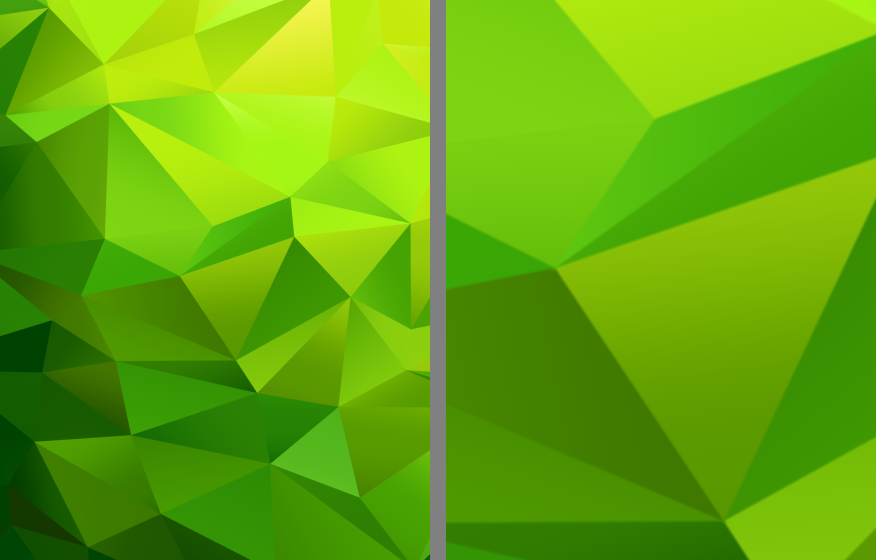
Left: the whole. Right: its middle third, enlarged.
Give the GLSL for this background, as a WebGL 1 fragment shader.

```glsl
precision highp float;
// Low-poly backdrop of green facets, from deep green below to lime and yellow above.
// A skewed lattice of jittered vertices is split into triangles; each gets
// its own tone and soft linear gradient, blended by antialiased coverage.

uniform vec2 u_resolution;

vec2 hash2(vec2 p) {
    vec3 q = fract(p.xyx * vec3(0.1031, 0.1030, 0.0973));
    q += dot(q, q.yzx + 33.33);
    return fract((q.xx + q.yz) * q.zy);
}

float cross2(vec2 a, vec2 b) {
    return a.x * b.y - a.y * b.x;
}

// Lattice corner in canvas-height units, jittered inside its own cell.
vec2 vertex(vec2 id) {
    vec2 jitter = (hash2(id + 17.0) - 0.5) * 0.9;
    return mat2(0.165, 0.04, -0.045, 0.13) * (id + jitter);
}

float area(vec2 a, vec2 b, vec2 c) {
    return cross2(b - a, c - a);
}

float edgeDistance(vec2 p, vec2 a, vec2 b) {
    return cross2(normalize(b - a), p - a);
}

// Large-scale light: bright at the upper right, dark at the left and bottom.
float lightAt(vec2 p) {
    float x = p.x / 0.77;
    vec2 toGlow = p - vec2(0.61, 0.87);
    float glow = 0.22 * exp(-14.0 * dot(toGlow, toGlow));
    float leftShade = 0.28 * (1.0 - smoothstep(0.0, 0.2, x));
    return 0.09 + 0.76 * p.y + 0.26 * (x - 0.5) + glow - leftShade;
}

vec3 greenRamp(float t) {
    vec3 color = mix(vec3(0.01, 0.25, 0.0), vec3(0.08, 0.36, 0.0), smoothstep(-0.15, 0.05, t));
    color = mix(color, vec3(0.20, 0.49, 0.0), smoothstep(0.05, 0.21, t));
    color = mix(color, vec3(0.29, 0.63, 0.0), smoothstep(0.21, 0.44, t));
    color = mix(color, vec3(0.52, 0.82, 0.06), smoothstep(0.44, 0.67, t));
    color = mix(color, vec3(0.71, 0.94, 0.06), smoothstep(0.67, 0.90, t));
    return mix(color, vec3(0.93, 0.99, 0.38), smoothstep(0.98, 1.25, t));
}

// Facet colour in rgb, premultiplied by its coverage in w.
vec4 facet(vec2 p, vec2 a, vec2 b, vec2 c, vec2 key) {
    float inside = min(edgeDistance(p, a, b), min(edgeDistance(p, b, c), edgeDistance(p, c, a)));
    float soft = max(0.75 / u_resolution.y, 0.0013);
    float coverage = smoothstep(-soft, soft, inside);

    vec2 center = (a + b + c) / 3.0;
    vec2 shade = hash2(key + 5.3);
    vec2 slope = hash2(key + 41.7) - 0.5;
    float tone = lightAt(mix(center, p, 0.4)) + 0.38 * (shade.x - 0.5);
    tone += 2.2 * dot(p - center, slope);

    // Shift between emerald and olive, with an occasional pale facet.
    vec3 color = greenRamp(tone);
    color += (shade.y - 0.5) * vec3(0.14, -0.06, -0.05);
    float pale = smoothstep(0.8, 1.0, hash2(key + 77.1).x) * clamp(tone, 0.0, 0.9);
    color = mix(color, vec3(0.72, 0.92, 0.42), 0.5 * pale);
    return vec4(clamp(color, 0.0, 1.0), 1.0) * coverage;
}

void main() {
    vec2 p = gl_FragCoord.xy / u_resolution.y;
    vec2 home = floor(mat2(0.13, -0.04, 0.045, 0.165) * p / 0.02325);

    vec4 sum = vec4(0.0);
    for (int j = -1; j <= 1; j++) {
        for (int i = -1; i <= 1; i++) {
            vec2 id = home + vec2(float(i), float(j));
            vec2 a = vertex(id);
            vec2 b = vertex(id + vec2(1.0, 0.0));
            vec2 c = vertex(id + vec2(1.0, 1.0));
            vec2 d = vertex(id + vec2(0.0, 1.0));

            // Split along a valid diagonal, with a random preference.
            float splitAC = min(area(a, b, c), area(a, c, d));
            float splitBD = min(area(a, b, d), area(b, c, d));
            vec2 bias = hash2(id + 91.0) + 0.3;
            if (splitAC * bias.x > splitBD * bias.y) {
                sum += facet(p, a, b, c, id);
                sum += facet(p, a, c, d, id + 0.5);
            } else {
                sum += facet(p, a, b, d, id);
                sum += facet(p, b, c, d, id + 0.5);
            }
        }
    }
    gl_FragColor = vec4(sum.rgb / max(sum.w, 0.001), 1.0);
}
```
